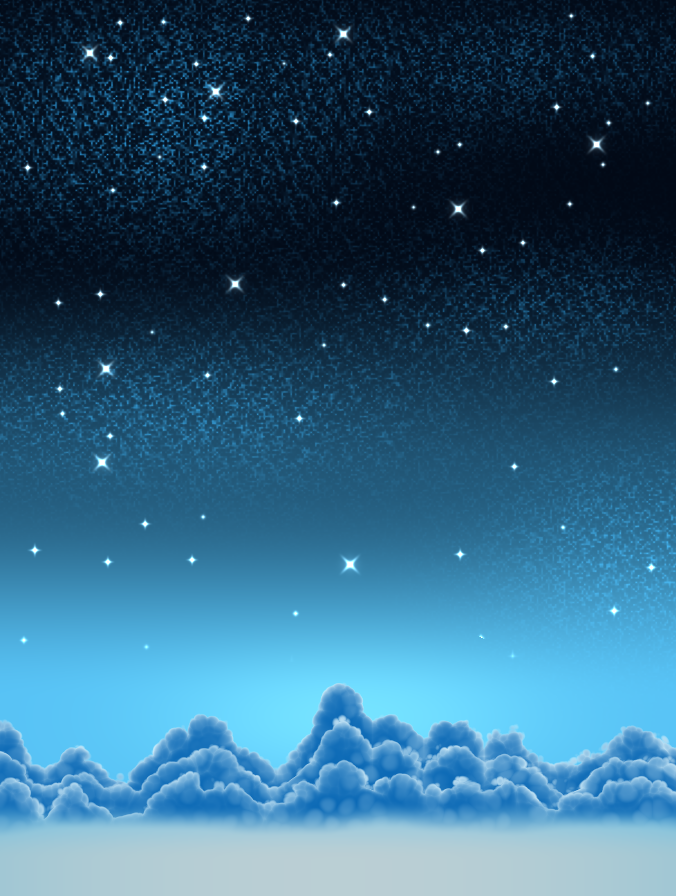
Reproduce this background procedurally as a Shadertoy shader.

```glsl
#define NIGHT vec3(0.006, 0.035, 0.085)
#define DUSK vec3(0.14, 0.36, 0.49)
#define AZURE vec3(0.34, 0.76, 0.96)
#define DUST vec3(0.15, 0.50, 0.68)
#define STARLIGHT vec3(0.78, 0.95, 1.0)
#define CLOUD_SHADE vec3(0.04, 0.41, 0.71)
#define CLOUD_LIT vec3(0.88, 0.97, 1.0)
#define HAZE vec3(0.73, 0.81, 0.83)
#define CLOUD_BASE 0.085
#define GRAIN 400.0
#define STAR_CELLS 20.0
#define BRIGHT_STARS 9

float hash(vec2 p) {
    return fract(sin(dot(p, vec2(12.9898, 78.233))) * 43758.5453);
}

float valueNoise(vec2 p) {
    vec2 cell = floor(p), f = fract(p);
    f = f * f * (3.0 - 2.0 * f);
    vec2 e = vec2(0.0, 1.0);
    return mix(mix(hash(cell), hash(cell + e.yx), f.x),
               mix(hash(cell + e.xy), hash(cell + e.yy), f.x), f.y);
}

// Rounded puffs from the nearest scattered centre
float puffs(vec2 p) {
    vec2 cell = floor(p);
    float nearest = 1.0;
    for (int j = -1; j <= 1; j++)
    for (int i = -1; i <= 1; i++) {
        vec2 id = cell + vec2(i, j);
        vec2 gap = id + vec2(hash(id), hash(id + 41.3)) - p;
        nearest = min(nearest, dot(gap, gap));
    }
    return 1.0 - nearest;
}

float patchGlow(vec2 uv, vec2 centre, vec2 radius) {
    vec2 q = (uv - centre) / radius;
    return exp(-dot(q, q));
}

float dustDensity(vec2 uv) {
    float d = patchGlow(uv, vec2(0.20, 0.87), vec2(0.33, 0.13));
    d += 0.55 * patchGlow(uv, vec2(0.78, 0.93), vec2(0.32, 0.07));
    d += 0.55 * patchGlow(uv, vec2(0.82, 0.66), vec2(0.30, 0.07));
    d += 0.60 * patchGlow(uv, vec2(0.25, 0.55), vec2(0.38, 0.08));
    return d + 0.45 * patchGlow(uv, vec2(0.98, 0.40), vec2(0.22, 0.09));
}

// Four tapered rays around a soft core
float flare(vec2 q, float reach, float width) {
    vec2 taper = max(1.0 - abs(q) / reach, 0.0);
    vec2 thin = exp(-q * q / (width * width));
    float core = exp(-dot(q, q) / (width * width * 4.0));
    return core + dot(taper * taper, thin.yx);
}

float smallStars(vec2 p, float dust) {
    vec2 cell = floor(p * STAR_CELLS);
    vec2 jitter = 0.22 + 0.56 * vec2(hash(cell + 3.1), hash(cell + 17.7));
    float power = hash(cell + 29.4);
    float present = step(hash(cell + 7.9), 0.22 + 0.3 * dust);
    vec2 q = p - (cell + jitter) / STAR_CELLS;
    return present * (0.35 + 0.65 * power) * flare(q, 0.004 + 0.006 * power, 0.0012);
}

// Bright stars follow a winding descent
float brightStars(vec2 p, float aspect) {
    float light = 0.0;
    for (int n = 0; n < BRIGHT_STARS; n++) {
        float i = float(n), k = i / float(BRIGHT_STARS - 1);
        float bend = 1.13 * exp(-(i - 4.0) * (i - 4.0) / 2.9);
        vec2 centre = vec2(0.51 - 0.4 * sin(1.18 * i + bend), 0.962 - 0.592 * pow(k, 1.6));
        vec2 q = p - centre * vec2(aspect, 1.0);
        vec2 diagonal = vec2(q.x + q.y, q.x - q.y) * 0.7071;
        light += flare(diagonal, 0.019, 0.0016) + 0.12 * exp(-dot(q, q) / 0.00008);
    }
    return light;
}

float mound(float x, float centre, float width, float height) {
    float d = (x - centre) / width;
    return height * exp(-d * d);
}

float cloudCrest(float x) {
    float h = max(mound(x, 0.0, 0.05, 0.07), mound(x, 0.11, 0.04, 0.04));
    h = max(h, mound(x, 0.30, 0.085, 0.075));
    h = max(h, max(mound(x, 0.505, 0.065, 0.112), mound(x, 0.58, 0.06, 0.085)));
    h = max(h, max(mound(x, 0.67, 0.06, 0.077), mound(x, 0.75, 0.055, 0.062)));
    return 0.04 + max(h, mound(x, 0.94, 0.11, 0.06));
}

void mainImage(out vec4 fragColor, in vec2 fragCoord) {
    vec2 uv = fragCoord / iResolution.xy;
    float aspect = iResolution.x / iResolution.y;
    vec2 p = vec2(uv.x * aspect, uv.y);
    float depth = 1.0 - uv.y;

    // Sky and horizon glow
    vec3 color = mix(NIGHT, DUSK, smoothstep(0.27, 0.58, depth));
    color = mix(color, AZURE, smoothstep(0.54, 0.78, depth));
    color += vec3(0.12, 0.13, 0.06) * patchGlow(uv, vec2(0.52, 0.20), vec2(0.28, 0.08));

    // Dust and stars
    float dust = dustDensity(uv);
    float grain = valueNoise(p * GRAIN);
    color += DUST * dust * (0.06 + 1.1 * grain * grain * grain);
    float starFade = smoothstep(0.26, 0.30, uv.y);
    color += STARLIGHT * starFade * (smallStars(p, dust) + brightStars(p, aspect));

    // Clouds, layered from back to front
    for (int n = 0; n < 3; n++) {
        float layer = float(n);
        vec2 q = p + layer * vec2(3.7, 1.9);
        q += 0.008 * (vec2(valueNoise(q * 45.0), valueNoise(q * 45.0 + 9.0)) - 0.5);
        float large = puffs(q * 20.0), small = puffs(q * 48.0), fine = puffs(q * 115.0);
        float relief = 0.030 * large + 0.016 * small + 0.007 * fine - 0.041;
        float crest = CLOUD_BASE + cloudCrest(uv.x) * (1.0 - 0.29 * layer);
        float inside = crest + relief - uv.y;
        float rim = exp(-max(inside, 0.0) / 0.009);
        float wisps = 0.28 * smoothstep(0.72, 1.0, small) * valueNoise(q * 30.0);
        vec3 body = mix(CLOUD_SHADE, CLOUD_LIT, clamp(rim + wisps, 0.0, 1.0));
        color = mix(color, body, smoothstep(0.0, 0.005, inside));
    }

    // Pale haze below the clouds
    float drift = 0.012 * (valueNoise(p * vec2(14.0, 30.0)) - 0.5);
    vec3 floorColor = mix(HAZE, vec3(0.58, 0.79, 0.88), smoothstep(0.04, 0.10, uv.y));
    floorColor -= vec3(0.10, 0.03, 0.0) * pow(abs(uv.x - 0.5) * 2.0, 2.0);
    color = mix(floorColor, color, smoothstep(0.07, 0.105, uv.y + drift));
    fragColor = vec4(clamp(color, 0.0, 1.0), 1.0);
}
```
